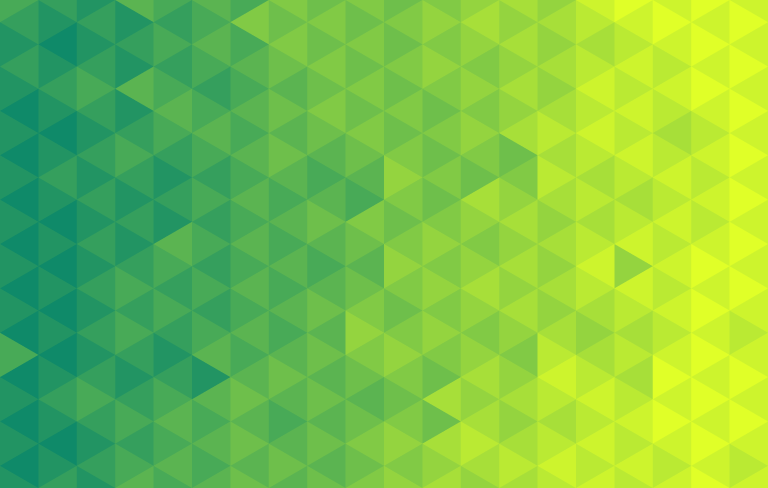
A WebGL 2 fragment shader for this background:

```glsl
#version 300 es
precision highp float;
// A mosaic of sideways triangles fading from teal on the left to lemon on the right.
// Each triangle gets one flat tone: a horizontal ramp plus hashed jitter. Left and
// right pointing triangles use even and odd tones, so no two neighbours merge.

uniform vec2 u_resolution;
out vec4 outColor;

const float PI = 3.14159;
const vec2 GRID = vec2(20.0, 11.0);          // columns and rows of triangles
const vec3 TEAL = vec3(0.06, 0.54, 0.41);
const vec3 LEMON = vec3(0.88, 1.00, 0.155);
const float LAST_TONE = 11.0;                // index of the brightest tone
const float RAMP_START = 0.0;                // mean tone at the left edge
const float RAMP_RISE = 11.0;                // tones gained across the canvas
const float BOW = 1.3;                       // lift of the top and bottom edges
const float RIPPLE = 1.1;                    // row alternation at the left edge
const float RIPPLE_REACH = 0.1;              // how far the alternation extends
const float JITTER = 1.5;                    // largest random tone shift
const int SAMPLES = 4;                       // samples per pixel side

float hash(vec2 p) {
    return fract(sin(dot(p, vec2(127.1, 311.7))) * 43758.5453);
}

// Tone index for a triangle; centre runs 0 to 1, parity is 0 or 1
float triangleTone(vec2 centre, vec2 id, float parity) {
    float fromMiddle = 2.0 * centre.y - 1.0;
    float bow = BOW * (fromMiddle * fromMiddle - 0.33) * sin(PI * centre.x);
    float ripple = -RIPPLE * cos(PI * centre.y * GRID.y)
                 * (1.0 - smoothstep(0.0, RIPPLE_REACH, centre.x));
    float jitter = JITTER * (hash(id) + hash(id + 37.0) - 1.0);
    float tone = RAMP_START + RAMP_RISE * centre.x + bow + ripple + jitter;

    // Nearest tone of the wanted parity
    float halfTone = floor(0.5 * (tone - parity) + 0.5);
    return 2.0 * clamp(halfTone, 0.0, floor(0.5 * LAST_TONE)) + parity;
}

vec3 mosaic(vec2 uv) {
    vec2 p = uv * GRID;
    float column = floor(p.x);
    float across = p.x - column;

    // Vertices shift by half a row on every other column line
    float shift = 0.5 * (1.0 - mod(column, 2.0));
    float y = p.y - shift;

    // Rising and falling diagonals split the column into triangles
    float rising = floor(y - 0.5 * across);
    float falling = floor(y + 0.5 * across);
    float pointsLeft = falling - rising;
    float row = rising + falling;

    vec2 centre = vec2(column + mix(1.0, 2.0, pointsLeft) / 3.0,
                       0.5 * (row + 1.0) + shift) / GRID;
    vec2 id = vec2(column, row + 2.0 * shift);
    float tone = triangleTone(centre, id, 1.0 - pointsLeft);
    return mix(TEAL, LEMON, tone / LAST_TONE);
}

void main() {
    vec3 sum = vec3(0.0);
    for (int j = 0; j < SAMPLES; j++) {
        for (int i = 0; i < SAMPLES; i++) {
            vec2 offset = (vec2(i, j) + 0.5) / float(SAMPLES) - 0.5;
            sum += mosaic((gl_FragCoord.xy + offset) / u_resolution);
        }
    }
    outColor = vec4(sum / float(SAMPLES * SAMPLES), 1.0);
}
```
